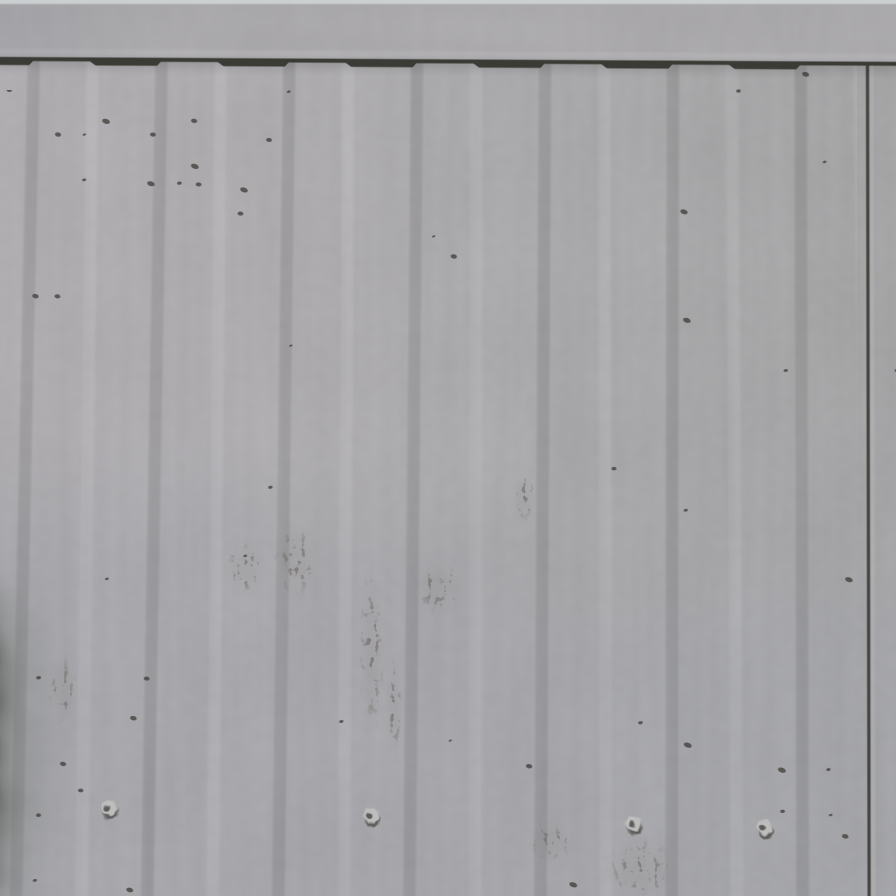
Reproduce this texture procedurally as a Shadertoy shader.

```glsl
// Painted corrugated metal wall: upright ribs under a folded top rail, closed by a seam at right.
// Ribs come from a slightly fanned repeat; gradient noise adds stains, scuffs and streaks,
// and a hashed grid scatters paint chips. Four bolts are set along the foot of the wall.

#define RIB_PITCH_FOOT 0.1463
#define RIB_PITCH_TOP 0.1424
#define RIB_START_FOOT 0.018
#define RIB_START_TOP 0.039
#define RIB_HALF_WIDTH 0.048
#define RAIL_EDGE 0.9365
#define SEAM_X 0.968
#define CHIP_CELL 0.026
#define STREAK_AMOUNT 0.014
#define GAP_COLOR vec3(0.23, 0.23, 0.21)
#define SCUFF_COLOR vec3(0.44, 0.42, 0.40)
#define SMUDGE_COLOR vec3(0.40, 0.42, 0.40)

vec2 hash2(vec2 p) {
    vec3 q = fract(p.xyx * vec3(0.1031, 0.1030, 0.0973));
    q += dot(q, q.yzx + 33.33);
    return fract((q.xx + q.yz) * q.zy);
}

float cornerSlope(vec2 cell, vec2 offset) {
    float angle = 6.2832 * hash2(cell + 57.0).x;
    return dot(vec2(cos(angle), sin(angle)), offset);
}

float gradientNoise(vec2 p) {
    vec2 i = floor(p), f = fract(p), e = vec2(1, 0);
    vec2 w = f * f * f * (f * (f * 6.0 - 15.0) + 10.0);
    return mix(mix(cornerSlope(i, f), cornerSlope(i + e.xy, f - e.xy), w.x),
               mix(cornerSlope(i + e.yx, f - e.yx), cornerSlope(i + 1.0, f - 1.0), w.x), w.y);
}

// 1 within halfWidth of zero, fading over soft
float band(float x, float halfWidth, float soft) {
    return 1.0 - smoothstep(halfWidth - soft, halfWidth + soft, abs(x));
}

// Broad paint tones, warmer at left and bluer below
vec3 paint(vec2 p) {
    vec3 color = mix(vec3(0.680, 0.672, 0.684), vec3(0.647, 0.647, 0.652), smoothstep(0.1, 1.0, p.x));
    float low = smoothstep(0.6, 0.25, p.y + 0.15 * gradientNoise(p * 4.0));
    color = mix(color, vec3(0.640, 0.643, 0.662), 0.7 * low);
    color += STREAK_AMOUNT * gradientNoise(p * vec2(75.0, 3.0));
    return color + 0.014 * gradientNoise(p * 9.0) + 0.010 * gradientNoise(p * 70.0);
}

// Scuffed patches: centre in xy, radii in zw
float scuffs(vec2 p) {
    vec4 patches[9] = vec4[9](
        vec4(0.275, 0.365, 0.028, 0.035), vec4(0.330, 0.375, 0.028, 0.048),
        vec4(0.415, 0.275, 0.016, 0.110), vec4(0.440, 0.210, 0.010, 0.065),
        vec4(0.488, 0.345, 0.030, 0.034), vec4(0.585, 0.445, 0.014, 0.030),
        vec4(0.615, 0.062, 0.030, 0.026), vec4(0.715, 0.030, 0.045, 0.040),
        vec4(0.070, 0.230, 0.018, 0.045));
    float marks = gradientNoise(p * vec2(170.0, 65.0)) + 0.5 * gradientNoise(p * vec2(210.0, 240.0));
    float cover = 0.0;
    for (int i = 0; i < 9; i++) {
        vec2 d = (p - patches[i].xy) / patches[i].zw;
        float inside = smoothstep(1.0, 0.2, length(d));
        cover = max(cover, inside * (0.10 + 0.75 * smoothstep(0.14, 0.42, marks)));
    }
    return cover;
}

// Small paint chips, dense at upper left
float chips(vec2 p, float px) {
    vec2 cell = floor(p / CHIP_CELL), r = hash2(cell), s = hash2(cell + 91.0);
    float dense = step(p.x, 0.33) * step(0.75, p.y) * step(p.y, 0.9);
    float chance = 0.012 + 0.13 * dense + 0.03 * step(p.y, 0.3);
    vec2 d = p - (cell + 0.25 + 0.5 * r) * CHIP_CELL;
    d.x += (s.y - 0.5) * d.y;
    float size = mix(0.0016, 0.0042, s.y);
    return step(s.x, chance) * band(length(d * vec2(1.0, 1.4)), size, max(px, 0.001));
}

void mainImage(out vec4 fragColor, in vec2 fragCoord) {
    vec2 p = fragCoord / iResolution.xy;
    float px = 1.0 / min(iResolution.x, iResolution.y);
    float soft = max(px, 0.0012);
    vec3 color = paint(p);

    // Ribs: shaded fold at phase 0, lit fold near the middle
    float rib = (p.x - mix(RIB_START_FOOT, RIB_START_TOP, p.y)) / mix(RIB_PITCH_FOOT, RIB_PITCH_TOP, p.y);
    float phase = fract(rib), litPhase = mix(0.5, 0.46, p.y);
    float ribbed = 1.0 - step(SEAM_X - 0.012, p.x);
    float fold = band(fract(rib + 0.5) - 0.5, RIB_HALF_WIDTH, 0.016);
    float lit = band(phase - litPhase, RIB_HALF_WIDTH, 0.018);
    float recess = smoothstep(litPhase - 0.03, litPhase + 0.03, phase) * smoothstep(1.0, 0.96, phase);
    color *= 1.0 + ribbed * (0.038 * lit - 0.085 * fold + 0.008 * recess);

    // Wear and the dark smudge on the left edge
    float smudge = exp(-p.x / 0.024) * smoothstep(0.38, 0.25, p.y) * smoothstep(-0.1, 0.12, p.y);
    color = mix(color, SMUDGE_COLOR, 0.85 * smudge * (0.9 + 0.4 * gradientNoise(p * 25.0)));
    color = mix(color, SCUFF_COLOR, 0.8 * scuffs(p));
    color = mix(color, GAP_COLOR, 0.75 * chips(p, px));

    // Bolts: cast shadow, pale ragged head, dark socket
    for (int i = 0; i < 4; i++) {
        float x = RIB_START_FOOT + 0.003 + RIB_PITCH_FOOT * (float(min(2 * i, 5)) + 0.69);
        vec2 d = p - vec2(x, 0.102 - 0.03 * x);
        float ragged = 0.003 * gradientNoise(p * 160.0);
        color = mix(color, GAP_COLOR, 0.7 * band(length(d + vec2(-0.001, 0.004)) + ragged, 0.0085, 0.002));
        color = mix(color, vec3(0.74), band(length(d) + ragged, 0.0085, 0.0018));
        color = mix(color, GAP_COLOR, 0.75 * band(length(d + vec2(0.002, 0.001)) + ragged, 0.0032, 0.0015));
    }

    // Panel seam with a lit lip
    float seam = p.x - SEAM_X - 0.002 * (1.0 - p.y);
    color += 0.03 * band(seam - 0.005, 0.002, soft);
    color = mix(color, GAP_COLOR, 0.9 * band(seam, 0.0018, soft));

    // Gap below the rail, deeper over each recess
    float drop = RAIL_EDGE - 0.0055 * p.x - p.y;
    float depth = 0.0045 + 0.0045 * recess * ribbed;
    color *= 1.0 - 0.12 * smoothstep(0.022, 0.0, drop);
    color = mix(color, GAP_COLOR, 1.0 - smoothstep(depth - soft, depth + soft, drop));

    // Rail face, lower lip and bright top edge
    vec3 rail = paint(p.yx * vec2(0.4, 1.0) + vec2(0.0, 0.3)) * 0.99;
    rail += 0.025 * band(drop + 0.006, 0.003, 0.002);
    rail = mix(rail, GAP_COLOR, 0.5 * chips(p, px));
    rail = mix(rail, vec3(0.80, 0.81, 0.81), smoothstep(0.994, 0.997, p.y));
    color = mix(color, rail, smoothstep(soft, -soft, drop));

    fragColor = vec4(clamp(color, 0.0, 1.0), 1.0);
}
```
